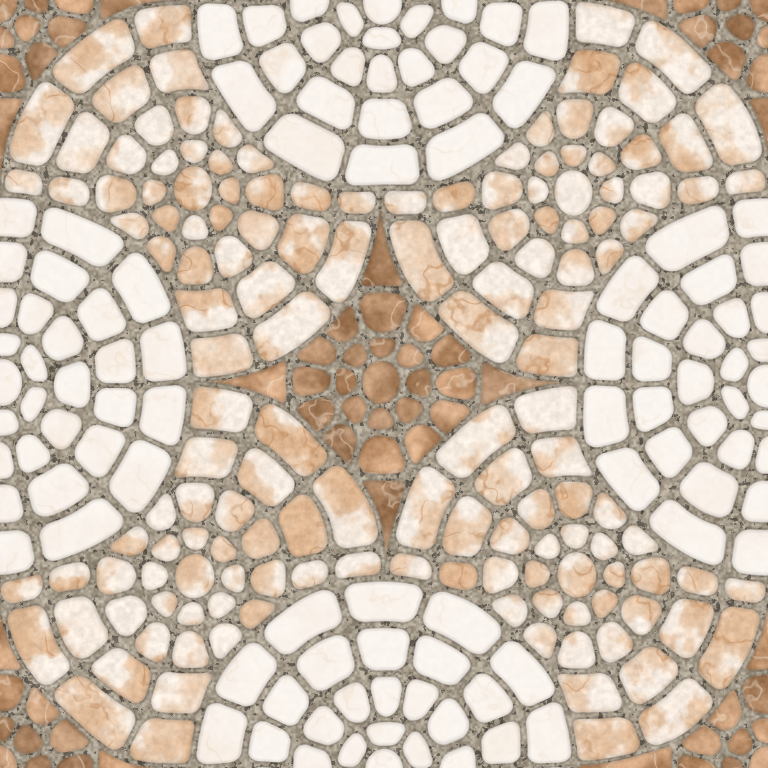
Reproduce this pattern procedurally as a Shadertoy shader.

```glsl
// Pebble mosaic: white, peach and brown stone rosettes set in speckled grout.
// The tile is folded into one quadrant; each rosette is split into polar rings
// of rounded cells, and neighbouring rosettes trim each other along circles.

#define GAP 0.0088
#define WOBBLE 0.022
#define VEINS 0.6
#define WHITE vec3(0.985, 0.962, 0.938)
#define CREAM vec3(0.950, 0.880, 0.808)
#define PEACH vec3(0.885, 0.742, 0.610)
#define BROWN vec3(0.745, 0.580, 0.440)
#define RUST vec3(0.770, 0.570, 0.400)
#define GROUT vec3(0.645, 0.605, 0.542)

const float PI = 3.14159265;

float hash(vec2 p) {
    vec3 q = fract(p.xyx * 0.1031);
    q += dot(q, q.yzx + 33.33);
    return fract((q.x + q.y) * q.z);
}

float noise(vec2 p) {
    vec2 i = floor(p), f = fract(p);
    f = f * f * (3.0 - 2.0 * f);
    return mix(mix(hash(i), hash(i + vec2(1, 0)), f.x),
               mix(hash(i + vec2(0, 1)), hash(i + vec2(1, 1)), f.x), f.y);
}

float fbm(vec2 p) {
    float sum = 0.0, amp = 0.5;
    for (int i = 0; i < 4; i++) {
        sum += amp * noise(p);
        p = mat2(1.6, 1.2, -1.2, 1.6) * p + 7.3;
        amp *= 0.5;
    }
    return sum / 0.9375;
}

float smoothMax(float a, float b, float k) {
    float h = max(k - abs(a - b), 0.0) / k;
    return max(a, b) + 0.25 * h * h * k;
}

// Distance to the nearest stone; kind is 0 white, 1 peach, 2 brown.
float stones(vec2 p, out int kind, out vec2 id) {
    vec2 side = vec2(p.x < 0.0 ? -1.0 : 1.0, p.y < 0.0 ? -1.0 : 1.0);
    vec2 q = abs(p);

    // Choose the rosette that owns this point
    vec2 whiteCenter = q.x < q.y ? vec2(0, 1) : vec2(1, 0);
    float toWhite = length(q - whiteCenter) - 0.5;
    float toPeach = length(q - 0.5) - 0.497;
    kind = toWhite < 0.0 ? 0 : toPeach < 0.0 ? 1 : 2;
    vec2 center = kind == 0 ? whiteCenter
                : kind == 1 ? vec2(0.5) : vec2(q.x + q.y < 1.0 ? 0.0 : 1.0);
    vec2 v = q - center;
    float r = length(v);

    // Choose the ring
    float edges[6] = float[6](0.0, 0.06, 0.135, 0.25, 0.373, 0.498);
    int ring = 0;
    for (int i = 1; i < 5; i++) if (r > edges[i]) ring = i;
    if (kind == 2) ring = min(ring, 3);
    float inner = edges[ring];
    float outer = kind == 2 && ring == 3 ? 0.5 : edges[ring + 1];
    float mid = 0.5 * (inner + outer);

    // Choose the stone along the ring
    vec2 w = abs(v);
    float angle = kind == 0 ? atan(w.x, w.y + 1e-6) : atan(w.y, w.x + 1e-6);
    float stride = ring == 2 ? PI / 6.0 : PI / 4.0;
    float shift = 0.0;
    if (kind != 1 && ring == 2) angle += 0.11 * sin(2.0 * angle);
    if (kind == 0 && ring == 1) stride = PI / 3.0;
    if (kind == 0 && ring > 2) {
        stride = PI / 7.0;
        angle -= 0.12 * sin(angle) * sin(2.0 * angle);
    }
    if (kind == 1 && ring > 2) {
        stride = PI / 6.0;
        shift = -0.105;
    }
    float middle = floor((angle - shift) / stride + 0.5) * stride + shift;
    float named = middle > 1.4 ? PI / 2.0 : max(middle, 0.0);
    vec2 dir = kind == 0 ? vec2(sin(named), cos(named)) : vec2(cos(named), sin(named));
    vec2 pivot = center + (ring == 0 ? vec2(0) : sign(v) * dir * mid);
    id = floor(side * pivot * 200.0 + 0.5);

    // Rounded stone, inset by the grout and trimmed by its neighbour
    float gap = GAP * (0.8 + 0.4 * hash(id + 51.0)) * (ring > 2 ? 1.0 : 0.8);
    float d = length(v * vec2(1.12, 0.96)) - outer + 0.5 * gap;
    if (ring > 0) {
        float halfDepth = 0.5 * (outer - inner) - gap;
        float roundness = ring > 2 ? 0.6 : 0.75;
        float corner = roundness * min(0.5 * stride * mid - gap, halfDepth);
        vec2 box = abs(vec2((angle - middle) * r, r - mid))
                 - vec2(0.5 * stride * r - gap, halfDepth) + corner;
        d = length(max(box, 0.0)) + min(max(box.x, box.y), 0.0) - corner;
    }
    if (kind == 1) d = smoothMax(d, 0.7 * GAP - toWhite, 0.024);
    if (kind == 2) d = smoothMax(d, 0.6 * GAP - toPeach, 0.014);
    return d;
}

void mainImage(out vec4 fragColor, in vec2 fragCoord) {
    vec2 p = 2.0 * fragCoord / iResolution.xy - 1.0;
    float pixel = 2.0 / min(iResolution.x, iResolution.y);
    vec2 wobble = vec2(noise(p * 6.0 + 40.0), noise(p * 6.0 + 90.0)) - 0.5;
    int kind;
    vec2 id;
    float d = stones(p + WOBBLE * wobble, kind, id);

    // Stone colour with marbled clouds and fine veins
    float tint = hash(id + 300.0);
    vec2 grain = p * 11.0 + 30.0 * vec2(tint, hash(id + 170.0)) + 60.0;
    float cloud = smoothstep(0.25, 0.75, fbm(grain));
    float vein = VEINS * (1.0 - smoothstep(0.0, 0.03, abs(fbm(grain * 0.8 + 20.0) - 0.5)));
    float speck = fbm(p * 75.0 + 300.0) - 0.5;
    vec3 stone = mix(WHITE, CREAM, 0.4 * tint * cloud + 0.8 * vein * cloud);
    if (kind == 1) {
        stone = mix(CREAM, PEACH, clamp(0.7 * tint + 1.1 * (cloud - 0.45), 0.0, 1.2));
        stone = mix(stone, WHITE, 0.6 * smoothstep(0.5, 0.15, cloud));
        stone = mix(stone, RUST, vein * smoothstep(0.2, 0.9, cloud));
    } else if (kind == 2) {
        stone = BROWN * (0.9 + 0.16 * tint) + 0.22 * (cloud - 0.5);
        stone = mix(stone, CREAM, 0.7 * vein);
    }
    stone += (kind == 0 ? 0.03 : 0.15) * speck;
    stone *= mix(0.89, 1.0, smoothstep(0.0, 0.012, -d));

    // Sandy grout with dark pits and soft contact shadow
    float sand = noise(p * 150.0 + 500.0);
    vec3 grout = GROUT + 0.2 * (sand - 0.5) + 0.12 * (noise(p * 60.0 + 200.0) - 0.5);
    grout *= 1.0 - 0.4 * smoothstep(0.62, 0.74, fbm(p * 85.0 + 700.0));
    grout *= 0.87 + 0.15 * smoothstep(0.0, 0.008, d);

    vec3 color = mix(stone, grout, smoothstep(-pixel, pixel, d));
    fragColor = vec4(clamp(color, 0.0, 1.0), 1.0);
}
```
